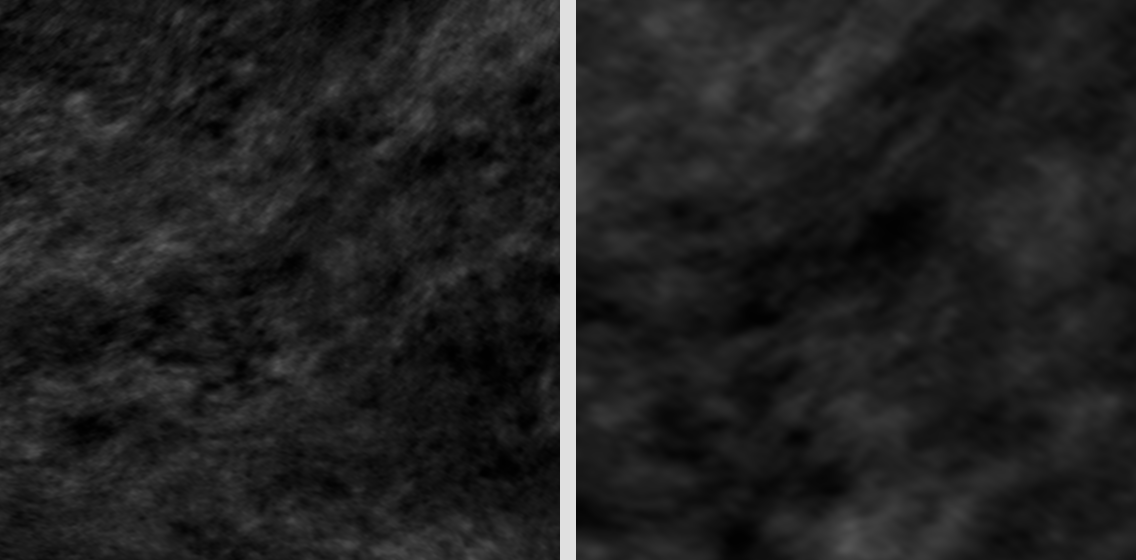
Left, the full canvas; right, a detail of the centre.
Write a Shadertoy shader that draws this texture.

```glsl
// Dark, softly lit rock face with grain rising to the right.
// Layers of cellular blob noise are stretched along a bent grain direction,
// then broad dark and pale strata and a few thin pale seams are added.

const float BASE_TONE   = 0.115;  // average grey
const float SKEW        = 1.5;    // lifts highlights more than shadows
const float BROAD_AMP   = 0.018;  // amplitudes, coarse to fine
const float MEDIUM_AMP  = 0.019;
const float PATCH_AMP   = 0.021;
const float GRAIN_AMP   = 0.017;
const float FINE_AMP    = 0.010;
const float WEAVE_AMP   = 0.006;
const float SEAM_AMP    = 0.022;
const float SLOPE_LOW   = 0.08;   // grain slope at the bottom
const float SLOPE_GAIN  = 0.45;   // extra slope towards the top
const float WARP_AMP    = 0.008;

vec3 hash3(vec2 cell, float seed) {
    vec3 h = fract(vec3(cell.xyx + seed * 17.3) * vec3(0.1031, 0.1030, 0.0973));
    h += dot(h, h.yxz + 33.33);
    return fract((h.xxy + h.yzz) * h.zyx);
}

// Cellular noise: one soft blob of random sign per cell, about unit deviation
float blobNoise(vec2 p, float seed) {
    vec2 cell = floor(p);
    float sum = 0.0;
    for (int j = -1; j <= 1; j++) {
        for (int i = -1; i <= 1; i++) {
            vec2 neighbour = cell + vec2(i, j);
            vec3 h = hash3(neighbour, seed);
            vec2 offset = neighbour + h.xy - p;
            float falloff = max(0.0, 1.0 - dot(offset, offset));
            sum += (2.0 * h.z - 1.0) * falloff * falloff * falloff;
        }
    }
    return 2.6 * sum;
}

float stratum(float v, float centre, float width) {
    float d = (v - centre) / width;
    return exp(-d * d);
}

// Coordinates along (x) and across (y) the bent grain
vec2 grainSpace(vec2 uv) {
    float across = uv.y - uv.x * (SLOPE_LOW + SLOPE_GAIN * uv.y);
    float along = uv.x + 0.35 * uv.y;
    across += WARP_AMP * (sin(9.0 * along + 5.0 * across)
                        + 0.6 * sin(21.0 * along - 13.0 * across));
    return vec2(along, across);
}

// Large dark and pale bands
float strata(vec2 uv, float v) {
    float tone = -0.055 * stratum(v, 0.395, 0.042) * smoothstep(0.22, 0.42, uv.x);
    tone -= 0.045 * smoothstep(0.70, 0.92, v);
    tone += 0.028 * stratum(v, 0.52, 0.09);
    tone -= 0.020 * stratum(v, 0.66, 0.06);
    tone -= 0.028 * stratum(v, 0.08, 0.07) * smoothstep(0.15, 0.5, uv.x);
    return tone;
}

// Thin pale streaks, broken along their length
float seams(vec2 g) {
    float scattered = max(0.0, blobNoise(g * vec2(5.0, 48.0), 7.0) - 0.9);
    float breaks = smoothstep(-0.6, 1.0, blobNoise(g * vec2(7.0, 9.0), 8.0));
    return scattered + 1.8 * breaks * stratum(g.y, 0.245, 0.007);
}

void mainImage(out vec4 fragColor, in vec2 fragCoord) {
    vec2 uv = fragCoord / iResolution.y;
    vec2 g = grainSpace(uv);

    // Coarse shading
    float tone = strata(uv, g.y);
    tone += BROAD_AMP * blobNoise(g * vec2(3.0, 7.0), 1.0);
    tone += MEDIUM_AMP * blobNoise(g * vec2(8.0, 19.0), 2.0);

    // Crumbled patches carry stronger lumps than the smooth ones
    float crumble = smoothstep(-1.2, 1.2, blobNoise(g * vec2(3.5, 6.0), 3.0));
    tone += PATCH_AMP * mix(0.6, 1.4, crumble) * blobNoise(g * vec2(21.0, 42.0), 4.0);
    tone += GRAIN_AMP * mix(0.75, 1.25, crumble) * blobNoise(g * vec2(46.0, 92.0), 5.0);

    // Fine grain and a faint weave running the other way
    tone += FINE_AMP * blobNoise(g * vec2(85.0, 180.0), 6.0);
    vec2 weave = vec2(uv.x - 0.6 * uv.y, uv.y + 0.6 * uv.x);
    tone += WEAVE_AMP * blobNoise(weave * vec2(75.0, 165.0), 9.0);
    tone += SEAM_AMP * seams(g);

    // Mild highlight lift and a soft black floor
    float grey = BASE_TONE + tone + SKEW * tone * abs(tone) * step(0.0, tone);
    grey = 0.5 * (grey + sqrt(grey * grey + 0.0006));
    fragColor = vec4(vec3(grey), 1.0);
}
```
